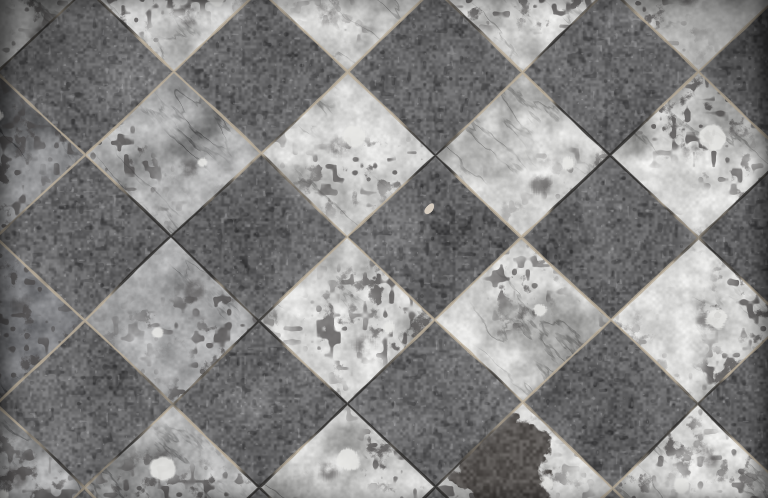
Reproduce this texture procedurally as a Shadertoy shader.

```glsl
const vec2 TILE_PERIOD = vec2(0.352, 0.334);   // full diagonals of one tile
const vec2 TILE_ORIGIN = vec2(0.171, 0.189);   // centre of a dark tile
const float TILE_SIDE = 0.243;
const float WARP = 0.009;
const float GROUT_HALF_WIDTH = 0.0021;
const vec2 GRIME_CENTRE = vec2(0.05, 0.42);
const vec2 GRIME_SIZE = vec2(0.46, 0.62);
const vec2 DAMP_CENTRE = vec2(1.015, 0.065);
const float DAMP_RADIUS = 0.092;
const vec2 CHIP_CENTRE = vec2(0.863, 0.581);

const vec3 SLATE = vec3(0.385, 0.385, 0.39);
const vec3 MARBLE = vec3(0.86, 0.86, 0.855);
const vec3 GRIMY_MARBLE = vec3(0.43, 0.435, 0.45);
const vec3 STAIN = vec3(0.29, 0.28, 0.28);
const vec3 CHALK = vec3(0.91, 0.91, 0.90);
const vec3 SAND = vec3(0.73, 0.68, 0.60);
const vec3 CRACK = vec3(0.17, 0.165, 0.16);

float hash(vec2 p) {
    vec3 q = fract(vec3(p.xyx) * 0.1031);
    q += dot(q, q.yzx + 33.33);
    return fract((q.x + q.y) * q.z);
}

float noise(vec2 p) {
    vec2 i = floor(p), f = fract(p);
    f = f * f * (3.0 - 2.0 * f);
    return mix(mix(hash(i), hash(i + vec2(1, 0)), f.x),
               mix(hash(i + vec2(0, 1)), hash(i + vec2(1, 1)), f.x), f.y);
}

float fbm(vec2 p) {
    float sum = 0.0, amp = 0.5;
    for (int i = 0; i < 5; i++) {
        sum += amp * noise(p);
        p = mat2(1.6, 1.2, -1.2, 1.6) * p + 7.3;
        amp *= 0.5;
    }
    return sum / 0.97;
}

// Soft round patch with a ragged outline
float patchMask(vec2 p, vec2 centre, float radius, float soft) {
    float ragged = (fbm(p * 24.0) - 0.5) * radius * 1.1;
    return 1.0 - smoothstep(-soft, soft, length(p - centre) + ragged - radius);
}

vec3 slateTile(vec2 q, float seed) {
    float cloud = fbm(q * 9.0) - 0.5;
    float grain = noise(q * 170.0) - 0.5;
    float pits = smoothstep(0.62, 0.9, noise(q * 95.0));
    vec3 col = SLATE * (0.94 + 0.16 * seed) + 0.22 * cloud + 0.15 * grain;
    return col - 0.09 * pits + 0.10 * smoothstep(0.8, 1.0, noise(q * 130.0 + 40.0));
}

vec3 marbleTile(vec2 q, vec2 local, float grime, float seed) {
    float cloud = fbm(q * 8.0);
    float mottle = fbm(q * 28.0 + 11.0);
    vec3 col = mix(MARBLE, GRIMY_MARBLE, grime * (0.85 + 0.3 * seed));
    col -= 0.22 * smoothstep(0.42, 0.75, cloud) + 0.30 * (mottle - 0.47);
    col += 0.07 * (noise(q * 150.0) - 0.5);

    // Diagonal veins
    float vein = abs(fbm(vec2(q.x + q.y, (q.x - q.y) * 0.35) * 15.0) - 0.5);
    col -= 0.13 * (1.0 - smoothstep(0.0, 0.035, vein)) * smoothstep(0.4, 0.6, cloud);

    // Dark speckles in clusters
    float cluster = smoothstep(0.40, 0.68, fbm(q * 6.0 + 31.0) + 0.12 * grime);
    float speckle = smoothstep(0.66, 0.84, noise(q * 75.0)) + smoothstep(0.6, 0.75, fbm(q * 38.0));
    col = mix(col, STAIN, 0.75 * cluster * min(speckle, 1.0));

    // One smudge and one chalky blotch at random spots of each tile
    vec2 spot = (vec2(hash(q - local), hash(q - local + 5.7)) - 0.5) * 0.13;
    float smudge = patchMask(q, q - local + spot, 0.019, 0.009);
    col = mix(col, STAIN, 0.55 * smudge * smoothstep(0.3, 0.6, mottle));
    vec2 blotch = -spot.yx + vec2(0.03, 0.02);
    return mix(col, CHALK, 0.85 * patchMask(q, q - local + blotch, 0.010 + 0.016 * seed, 0.003));
}

void mainImage(out vec4 fragColor, in vec2 fragCoord) {
    vec2 p = fragCoord / iResolution.y;
    float pixel = 1.0 / iResolution.y;

    // Diamond lattice, slightly uneven
    vec2 warped = p + WARP * (vec2(noise(p * 4.0), noise(p * 4.0 + 19.0)) - 0.5);
    vec2 g = (warped - TILE_ORIGIN) / TILE_PERIOD;
    vec2 diag = vec2(g.x + g.y, g.x - g.y);
    vec2 cell = floor(diag + 0.5);
    vec2 f = abs(diag - cell);
    float edge = (0.5 - max(f.x, f.y)) * TILE_SIDE;
    vec2 centre = TILE_ORIGIN + 0.5 * vec2(cell.x + cell.y, cell.x - cell.y) * TILE_PERIOD;
    bool isSlate = mod(cell.x + cell.y, 2.0) < 0.5;
    float seed = hash(cell + 50.0);
    vec2 q = p + (cell + 20.0) * 1.7;

    // Tile faces
    vec2 away = (centre - GRIME_CENTRE) / GRIME_SIZE;
    float grime = exp(-dot(away, away) * 1.6);
    vec3 col = isSlate ? slateTile(q, seed) : marbleTile(q, p - centre, grime, seed);

    // Damp patch and loose chip
    float damp = patchMask(p, DAMP_CENTRE, DAMP_RADIUS, 0.005);
    vec3 wet = vec3(0.30, 0.285, 0.275) + 0.17 * (noise(p * 150.0) - 0.5);
    col = mix(col, isSlate ? col * 0.8 : wet, 0.92 * damp);
    vec2 c = p - CHIP_CENTRE;
    c = vec2(c.x * 0.8 - c.y * 0.6, c.x * 0.6 + c.y * 0.8) / vec2(0.009, 0.017);
    float chip = length(c) + 0.7 * (noise(p * 90.0) - 0.5);
    col = mix(col, vec3(0.84, 0.80, 0.75), 1.0 - smoothstep(0.8, 1.05, chip));

    // Dusty rims and grout
    float dust = smoothstep(0.45, 0.7, fbm(p * 13.0 + 4.0)) * exp(-max(edge, 0.0) * 130.0);
    col = mix(col, vec3(0.66), 0.4 * dust);
    float width = GROUT_HALF_WIDTH * (0.6 + 0.8 * noise(p * 34.0));
    float grout = 1.0 - smoothstep(width - pixel * 0.6, width + pixel * 0.9, edge);
    vec3 groutColor = mix(CRACK, SAND, smoothstep(0.34, 0.52, fbm(p * 6.0 + 60.0)));
    col = mix(col, groutColor, 0.85 * grout);

    // Darkened border
    vec2 size = iResolution.xy / iResolution.y;
    vec2 inset = min(p, size - p);
    float shade = smoothstep(-0.02, 0.05, inset.x) * smoothstep(-0.05, 0.04, inset.y);
    float corner = smoothstep(0.0, 0.32, length(size - p)) * smoothstep(0.0, 0.3, length(p - vec2(0, 1)));
    col *= mix(0.45, 1.0, shade) * mix(0.6, 1.0, corner);
    fragColor = vec4(clamp(col, 0.0, 1.0), 1.0);
}
```
